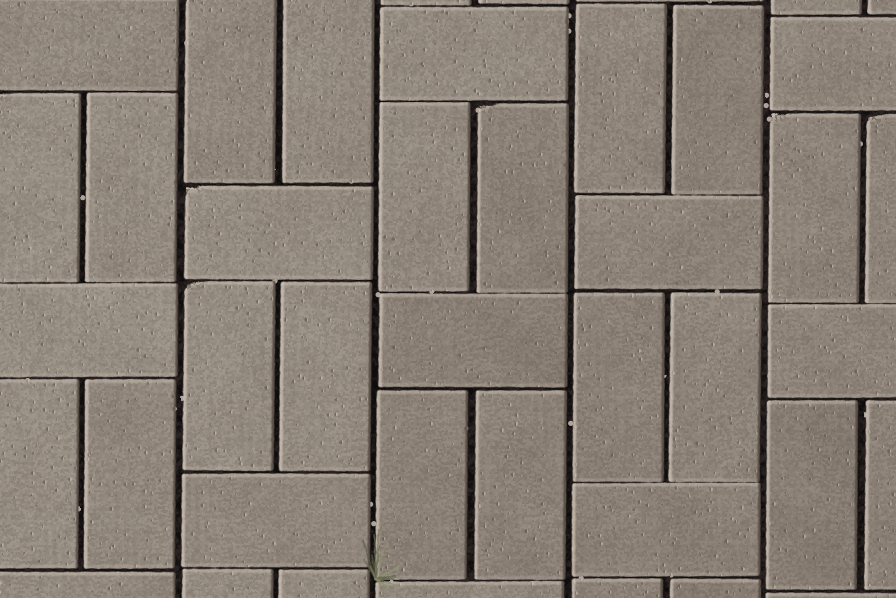
A WebGL 2 fragment shader for this texture:

```glsl
#version 300 es
precision highp float;
// Concrete pavers in a basket weave: each column repeats one lying brick above two
// standing bricks, and neighbouring columns are staggered. Rounded boxes give bricks
// and joints, side light gives bevels, cellular noise gives pits and grain.
uniform vec2 u_resolution;
out vec4 outColor;

// Lengths are fractions of the canvas height, with y pointing down.
const float COLUMN_WIDTH = 0.326;
const float ROW_PERIOD = 0.4805;
const float FIRST_COLUMN = -0.0244;
const float FIRST_ROW = 0.4725;
const float STAGGER = -0.1728;      // shift of every odd column
const float COLUMN_DRIFT = 0.0088;  // extra drop per column
const float LEAN = 0.008;
const vec2 HALF_GAP = vec2(0.0053, 0.0019);
const float CORNER = 0.004;
const float BEVEL = 0.0085;
const float PIT_CELLS = 75.0;
const float GRAIN_CELLS = 260.0;
const vec2 WEED_ROOT = vec2(0.628, 0.968);
const int WEED_BLADES = 18;

const vec3 BROWN_FACE = vec3(0.515, 0.472, 0.432);
const vec3 GREY_FACE = vec3(0.605, 0.572, 0.53);
const vec3 LIT_EDGE = vec3(0.83, 0.78, 0.73);
const vec3 SHADED_EDGE = vec3(0.34, 0.30, 0.27);
const vec3 SOIL = vec3(0.17, 0.14, 0.135);
const vec3 DEEP_JOINT = vec3(0.055, 0.047, 0.047);
const vec3 WEED = vec3(0.43, 0.44, 0.34);

float hash(vec2 p) {
  return fract(sin(dot(p, vec2(127.1, 311.7))) * 43758.545);
}

// Offset to the nearest cell point (xy) and a random value of that cell (z).
vec3 cellular(vec2 p) {
  vec2 cell = floor(p);
  vec3 nearest = vec3(9.0);
  for (int j = -1; j <= 1; j++)
    for (int i = -1; i <= 1; i++) {
      vec2 c = cell + vec2(i, j);
      vec2 offset = c + vec2(hash(c), hash(c + 37.3)) - p;
      if (dot(offset, offset) < dot(nearest.xy, nearest.xy))
        nearest = vec3(offset, hash(c + 71.9));
    }
  return nearest;
}

// Layered sines, roughly -1 to 1.
float clouds(vec2 p) {
  float sum = 0.0, gain = 0.5;
  for (int i = 0; i < 4; i++) {
    sum += gain * sin(p.x + 1.7 * sin(p.y)) * cos(p.y + 1.3 * sin(p.x * 0.8));
    p = mat2(1.5, 1.2, -1.2, 1.5) * p + 2.3;
    gain *= 0.6;
  }
  return sum;
}

float roundBox(vec2 p, vec2 halfSize, float radius) {
  vec2 q = abs(p) - halfSize + radius;
  return length(max(q, 0.0)) + min(max(q.x, q.y), 0.0) - radius;
}

float segment(vec2 p, vec2 a, vec2 b) {
  vec2 ab = b - a;
  return length(p - a - ab * clamp(dot(p - a, ab) / dot(ab, ab), 0.0, 1.0));
}

void main() {
  float px = 1.0 / u_resolution.y;
  vec2 uv = vec2(gl_FragCoord.x, u_resolution.y - gl_FragCoord.y) * px;

  // Brick layout: one lying brick, then two standing ones, per period
  float x = uv.x + LEAN * (uv.y - 0.5) - FIRST_COLUMN;
  float column = floor(x / COLUMN_WIDTH);
  float y = uv.y - FIRST_ROW - column * COLUMN_DRIFT - mod(column, 2.0) * STAGGER;
  float row = floor(y / ROW_PERIOD);
  vec2 local = vec2(x - column * COLUMN_WIDTH, y - row * ROW_PERIOD);
  bool lying = local.y < ROW_PERIOD / 3.0;
  float side = lying ? 0.0 : step(COLUMN_WIDTH * 0.5, local.x);
  vec2 size = lying ? vec2(COLUMN_WIDTH, ROW_PERIOD / 3.0)
                    : vec2(COLUMN_WIDTH * 0.5, ROW_PERIOD / 1.5);
  vec2 corner = lying ? vec2(0.0) : vec2(side * size.x, ROW_PERIOD / 3.0);
  vec2 id = vec2(column * 3.0 + side, row * 2.0 + (lying ? 0.0 : 1.0));

  // Uneven laying and ragged outline
  vec2 q = local - corner - size * 0.5;
  q += 0.003 * (vec2(hash(id), hash(id + 5.1)) - 0.5);
  q += 0.011 * (hash(id + 9.7) - 0.5) * vec2(-q.y, q.x);
  vec2 halfSize = size * 0.5 - HALF_GAP;
  float rough = clouds(uv * 130.0);
  float chip = step(0.8, hash(id + 3.3)) * smoothstep(0.026, 0.004, length((q + halfSize) * vec2(0.6, 1.3)));
  float edge = roundBox(q, halfSize, CORNER) + 0.0012 * rough + chip * 0.005 * (0.5 + rough);

  // Face tone, pits and grain
  vec3 pit = cellular(uv * PIT_CELLS);
  vec3 grain = cellular(uv * GRAIN_CELLS);
  float tone = 0.5 + 0.24 * clouds(uv * 17.0 + id) + 0.4 * (hash(id + 1.9) - 0.5);
  tone += 0.22 * (1.0 - uv.x / 0.75) + 0.2 * (0.4 - uv.y);
  vec3 face = mix(BROWN_FACE, GREY_FACE, clamp(tone, 0.0, 1.0));
  face *= 1.0 + 0.15 * (grain.z - 0.5) + 0.025 * rough;
  float pitRadius = 0.24 * smoothstep(0.62, 1.0, pit.z);
  float soft = px * PIT_CELLS;
  float hole = smoothstep(soft, -soft, length(pit.xy) - pitRadius) * step(0.62, pit.z);
  face = mix(face, pit.x > -0.04 ? SHADED_EDGE : LIT_EDGE, hole * 0.55);

  // Bevels: lit from the left, shaded on the right
  vec2 low = q + halfSize + 0.001 * rough, high = halfSize - q + 0.001 * rough;
  face = mix(face, LIT_EDGE, 0.42 * smoothstep(BEVEL, BEVEL * 0.4, low.y));
  face = mix(face, LIT_EDGE, 0.22 * smoothstep(BEVEL, BEVEL * 0.5, high.y));
  face = mix(face, LIT_EDGE, 0.68 * smoothstep(BEVEL, BEVEL * 0.35, low.x));
  face = mix(face, SHADED_EDGE, 0.9 * smoothstep(BEVEL * 0.75, BEVEL * 0.2, high.x));
  face = mix(face, grain.z > 0.5 ? LIT_EDGE : SHADED_EDGE, chip * 0.4);

  // Joints with soil and a few pale crumbs
  vec3 joint = mix(DEEP_JOINT, SOIL, clamp(0.4 + rough + 0.4 * (grain.z - 0.5), 0.0, 1.0));
  joint = mix(joint, LIT_EDGE, 0.8 * step(0.95, pit.z) * smoothstep(0.4, 0.25, length(pit.xy)));
  vec3 color = mix(face, joint, smoothstep(-px, px, edge));

  // Small weed growing out of a joint
  for (int i = 0; i < WEED_BLADES; i++) {
    vec2 seed = vec2(float(i), 4.7);
    float angle = mix(-2.6, 0.7, hash(seed));
    vec2 tip = WEED_ROOT + mix(0.02, 0.085, hash(seed + 8.0)) * vec2(0.55 * cos(angle), sin(angle));
    float blade = segment(uv + 0.002 * rough, WEED_ROOT, tip) - 0.0013;
    color = mix(color, WEED * (0.75 + 0.6 * hash(seed + 2.0)), 0.75 * smoothstep(px, -px, blade));
  }
  outColor = vec4(color, 1.0);
}
```
